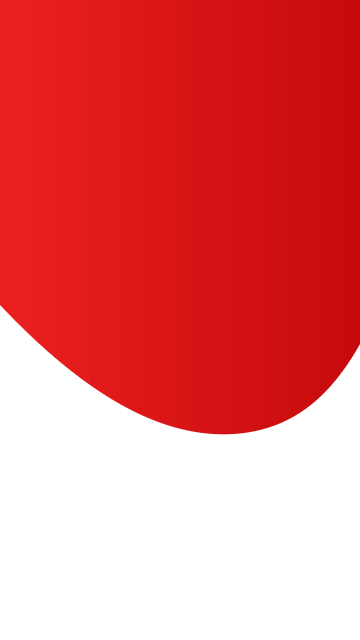
Reproduce this background procedurally as a Shadertoy shader.

```glsl
const vec3 BRIGHT_RED = vec3(0.925, 0.125, 0.125);
const vec3 DEEP_RED = vec3(0.775, 0.040, 0.045);
const vec3 PAPER_WHITE = vec3(1.0);

// Lowest point of the curved edge, as a fraction of the canvas
const vec2 VALLEY = vec2(0.6204, 0.3214);
// Growth of the edge away from the valley
const float BOWL = 0.616;
const float SKEW = 0.147;
const float RIGHT_LIFT = 2.13;

// Height of the edge at a horizontal position
float edgeHeight(float x) {
    float d = x - VALLEY.x;
    float right = max(d, 0.0);
    return VALLEY.y + d * d * (BOWL + SKEW * d) + RIGHT_LIFT * pow(right, 4.0);
}

void mainImage(out vec4 fragColor, in vec2 fragCoord) {
    vec2 uv = fragCoord / iResolution.xy;

    // Horizontal red gradient
    vec3 red = mix(BRIGHT_RED, DEEP_RED, uv.x);

    // Smooth coverage, one pixel wide across the edge
    float above = uv.y - edgeHeight(uv.x);
    float pixel = length(vec2(dFdx(above), dFdy(above)));
    float coverage = clamp(above / pixel + 0.5, 0.0, 1.0);

    fragColor = vec4(mix(PAPER_WHITE, red, coverage), 1.0);
}
```
